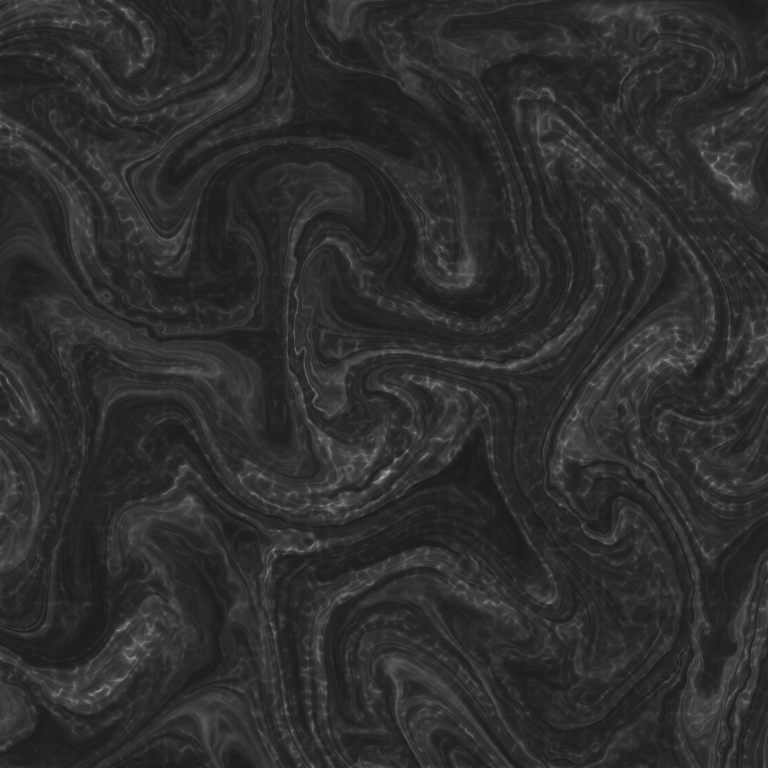
This texture is drawn by a three.js fragment shader. Its source:

```glsl
// Dark smoky marbling: thin pale filaments folded through charcoal.
// Each point is traced back through swirling flows of shrinking scale, then
// ridged noise is read where it lands; crinkles and specks roughen some bands.
varying vec2 vUv;

const vec3 CHARCOAL = vec3(0.105);
const vec3 SMOKE_GAIN = vec3(0.27);
const float FOOTPRINT = 0.0022;
const float RIDGE_MEAN = 0.32;
const int FLOW_STEPS = 6;
const int OCTAVES = 4;

// Random unit vector for a lattice cell
vec2 cellGradient(vec2 cell) {
  float angle = 6.2832 * fract(sin(dot(cell, vec2(127.1, 311.7))) * 43758.5);
  return vec2(cos(angle), sin(angle));
}

// Gradient noise: x is the value, yz its derivative
vec3 gradientNoise(vec2 p) {
  vec2 cell = floor(p);
  vec2 f = fract(p);
  vec2 u = f * f * f * (f * (f * 6.0 - 15.0) + 10.0);
  vec2 du = 30.0 * f * f * (f * (f - 2.0) + 1.0);
  vec2 ga = cellGradient(cell);
  vec2 gb = cellGradient(cell + vec2(1.0, 0.0));
  vec2 gc = cellGradient(cell + vec2(0.0, 1.0));
  vec2 gd = cellGradient(cell + vec2(1.0, 1.0));
  float va = dot(ga, f);
  float vb = dot(gb, f - vec2(1.0, 0.0));
  float vc = dot(gc, f - vec2(0.0, 1.0));
  float vd = dot(gd, f - vec2(1.0, 1.0));
  float twist = va - vb - vc + vd;
  float value = va + u.x * (vb - va) + u.y * (vc - va) + u.x * u.y * twist;
  vec2 slope = ga + u.x * (gb - ga) + u.y * (gc - ga)
             + u.x * u.y * (ga - gb - gc + gd)
             + du * (u.yx * twist + vec2(vb, vc) - va);
  return vec3(value, slope);
}

// Carry a point along the curl of a noise stream function
vec2 advect(vec2 p, float frequency, float duration, vec2 seed) {
  vec2 q = p * frequency + seed;
  float dt = duration / float(FLOW_STEPS);
  for (int i = 0; i < FLOW_STEPS; i++) {
    vec2 slope = gradientNoise(q).yz;
    q += dt * vec2(slope.y, -slope.x);
  }
  return (q - seed) / frequency;
}

// Small crinkles, present only in scattered patches
vec2 crinkle(vec2 p) {
  float patchiness = smoothstep(-0.15, 0.3, gradientNoise(p * 6.0 + 9.0).x);
  vec2 coarse = gradientNoise(p * 26.0).yz / 26.0;
  vec2 fine = gradientNoise(p * 55.0 + 3.0).yz / 55.0;
  return 0.14 * patchiness * (coarse + fine);
}

// Large folds first, then the finer stirring inside them
vec2 traceBack(vec2 p) {
  vec2 q = advect(p + crinkle(p), 3.2, 0.7, vec2(5.3, 21.7));
  q = advect(q, 4.6, 0.5, vec2(33.1, 8.9));
  return advect(q, 8.0, 0.25, vec2(12.4, 47.2));
}

// Sharp crest where the noise crosses zero
float ridge(vec2 p, float sharpness) {
  return exp(-sharpness * abs(gradientNoise(p).x));
}

// Layered ridges; layers too fine for the footprint settle to their mean
float filaments(vec2 q, float frequency, float footprint) {
  float sum = 0.0;
  float weight = 0.4;
  for (int i = 0; i < OCTAVES; i++) {
    float crest = ridge(q * frequency + 17.3 * float(i), 8.0);
    float blur = smoothstep(1.0, 2.5, footprint * frequency);
    sum += weight * mix(crest, RIDGE_MEAN, blur);
    frequency *= 2.0;
    weight *= 0.8;
  }
  return sum;
}

float smokeDensity(vec2 q, float footprint) {
  float veil = smoothstep(-0.4, 0.4, gradientNoise(q * 6.0 + 61.0).x);
  return mix(0.25, 1.0, veil) * filaments(q, 7.0, footprint);
}

// Brightness factor for grainy specks strung along some of the bands
float speckle(vec2 p, vec2 q) {
  float band = ridge(q * 5.0 + 27.0, 4.0);
  float specks = ridge(p * 42.0, 5.0) * ridge(p * 70.0 + 31.0, 5.0);
  return 1.0 + band * (2.2 * specks - 0.4);
}

void main() {
  // Trace a small patch, then average the smoke across it
  vec2 q = traceBack(vUv);
  vec2 acrossX = traceBack(vUv + vec2(FOOTPRINT, 0.0)) - q;
  vec2 acrossY = traceBack(vUv + vec2(0.0, FOOTPRINT)) - q;
  float footprint = max(length(acrossX), length(acrossY));
  float density = 0.0;
  for (int i = 0; i < 9; i++) {
    float k = float(i);
    vec2 offset = (vec2(mod(k, 3.0), floor(k / 3.0)) - 1.0) / 3.0;
    density += smokeDensity(q + offset.x * acrossX + offset.y * acrossY, footprint);
  }
  density *= speckle(vUv, q) / 9.0;
  gl_FragColor = vec4(CHARCOAL + SMOKE_GAIN * density, 1.0);
}
```
